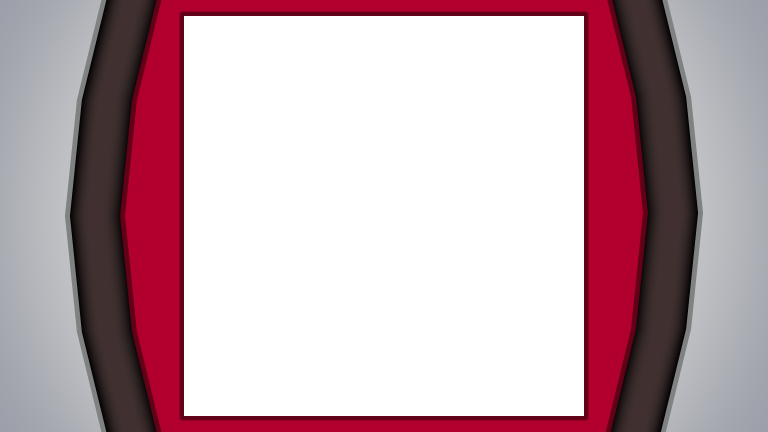
This background is drawn by a Shadertoy shader. Its source:

```glsl
const vec3 WHITE = vec3(1.0);
const vec3 RED = vec3(0.70, 0.0, 0.18);
const vec3 DARK_RED = vec3(0.38, 0.0, 0.09);
const vec3 BROWN = vec3(0.25, 0.188, 0.188);
const vec3 OUTLINE_GRAY = vec3(0.50, 0.51, 0.51);
const vec3 LIGHT_GRAY = vec3(0.79, 0.795, 0.80);
const vec3 COOL_GRAY = vec3(0.61, 0.62, 0.66);

// Signed distance to a faceted barrel, bent at the middle and at +-bend
float barrelDistance(vec2 p, float halfWidth, float bend) {
    float y = abs(p.y);
    float slope = y < bend ? 0.103 : 0.245;
    float edge = halfWidth - 0.103 * min(y, bend) - 0.245 * max(y - bend, 0.0);
    return (abs(p.x) - edge) * inversesqrt(1.0 + slope * slope);
}

// Signed distance to a square with rounded corners
float squareDistance(vec2 p, float halfSize, float radius) {
    vec2 q = abs(p) - halfSize + radius;
    return length(max(q, 0.0)) + min(max(q.x, q.y), 0.0) - radius;
}

// Lays a smooth-edged shape over a colour
vec3 paint(vec3 base, vec3 ink, float dist, float pixel) {
    return mix(base, ink, clamp(0.5 - dist / pixel, 0.0, 1.0));
}

// Soft darkness that fades away from an edge
float edgeShadow(float dist, float reach) {
    float t = clamp(1.0 - dist / reach, 0.0, 1.0);
    return t * t;
}

void mainImage(out vec4 fragColor, in vec2 fragCoord) {
    float pixel = 1.0 / iResolution.y;
    vec2 p = (fragCoord - 0.5 * iResolution.xy) * pixel;

    // Radial metal backdrop
    float fade = smoothstep(0.60, 1.06, length(p));
    vec3 color = mix(LIGHT_GRAY, COOL_GRAY, fade);

    // The right flank sits slightly higher than the left
    vec2 q = p - vec2(0.0, p.x > 0.0 ? 0.007 : 0.0);
    float bend = 0.2685;
    float rim = barrelDistance(q, 0.7385, bend);
    float band = barrelDistance(q, 0.727, bend);
    float trim = barrelDistance(q, 0.611, bend);
    float body = barrelDistance(q, 0.5995, bend);

    // Brown band, shaded along both of its edges
    float outerShade = edgeShadow(-band, 0.042);
    float innerShade = 0.85 * edgeShadow(trim, 0.042);
    vec3 shadedBrown = BROWN * (1.0 - outerShade) * (1.0 - innerShade);
    color = paint(color, OUTLINE_GRAY, rim, pixel);
    color = paint(color, shadedBrown, band, pixel);

    // Red body with its dark trim
    color = paint(color, DARK_RED, trim, pixel);
    color = paint(color, RED, body, pixel);

    // Framed white panel
    color = paint(color, DARK_RED, squareDistance(p, 0.473, 0.008), pixel);
    color = paint(color, WHITE, squareDistance(p, 0.463, 0.0), pixel);

    fragColor = vec4(color, 1.0);
}
```
